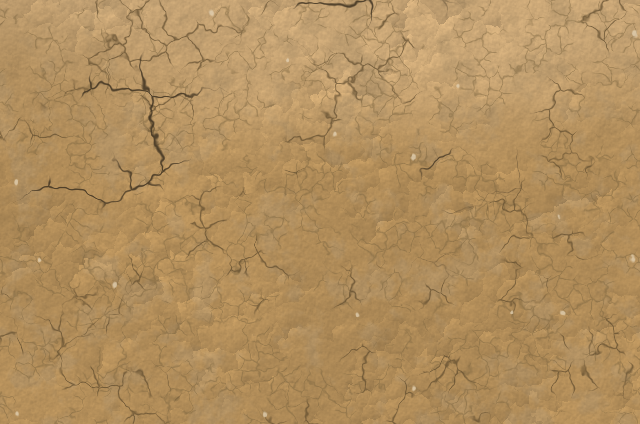
A WebGL 2 fragment shader for this texture:

```glsl
#version 300 es
precision highp float;
// Weathered ochre clay wall with flaking crust, fine cracks and pale chips.

uniform vec2 u_resolution;
out vec4 fragColor;

float hash(vec2 p) {
    return fract(sin(dot(p, vec2(127.1, 311.7))) * 43758.5);
}

vec2 hash2(vec2 p) {
    return vec2(hash(p), hash(p + vec2(37.2, 91.7)));
}

float noise(vec2 p) {
    vec2 i = floor(p), f = fract(p);
    f = f * f * (3.0 - 2.0 * f);
    float low = mix(hash(i), hash(i + vec2(1, 0)), f.x);
    float high = mix(hash(i + vec2(0, 1)), hash(i + vec2(1, 1)), f.x);
    return mix(low, high, f.y);
}

float fbm(vec2 p, int octaves) {
    float sum = 0.0, amp = 0.5, total = 0.0;
    for (int i = 0; i < octaves; i++) {
        sum += amp * noise(p);
        total += amp;
        amp *= 0.58;
        p = mat2(1.6, 1.2, -1.2, 1.6) * p + 17.3;
    }
    return sum / total;
}

// Displaces a point so that straight cell borders become ragged.
vec2 warp(vec2 p, float freq, float amount) {
    vec2 shift = vec2(fbm(p * freq, 4), fbm(p * freq + 53.1, 4));
    return p + amount * (shift - 0.5);
}

// Cells: x = distance to border, y = cell tone, zw = offset from cell centre.
vec4 cells(vec2 p) {
    vec2 base = floor(p), f = fract(p), nearest = vec2(0), id = vec2(0);
    float best = 8.0, border = 8.0;
    for (int y = -1; y <= 1; y++)
    for (int x = -1; x <= 1; x++) {
        vec2 cell = vec2(x, y);
        vec2 r = cell + hash2(base + cell) - f;
        float d = dot(r, r);
        if (d < best) { best = d; nearest = r; id = base + cell; }
    }
    for (int y = -2; y <= 2; y++)
    for (int x = -2; x <= 2; x++) {
        vec2 cell = vec2(x, y);
        vec2 r = cell + hash2(base + cell) - f;
        vec2 gap = r - nearest;
        if (dot(gap, gap) > 1e-4)
            border = min(border, dot(0.5 * (r + nearest), normalize(gap)));
    }
    return vec4(border, hash(id + 7.7), -nearest);
}

// Tapering cracks along cell borders, kept only where the mask is high.
float cracks(vec2 p, float scale, float width, float cutoff, float px) {
    float border = cells(p * scale).x / scale;
    float mask = smoothstep(cutoff, cutoff + 0.16, fbm(p * scale * 0.75 + scale, 2));
    float w = width * mask;
    return mask * (1.0 - smoothstep(w - px, w + px, border));
}

// Sparse small chips with uneven outlines.
float chips(vec2 p, float scale, float chance, float px) {
    vec2 id = floor(p * scale);
    vec2 centre = 0.3 + 0.4 * hash2(id + 3.1);
    float radius = mix(0.04, 0.1, hash(id + 9.4));
    float d = length((fract(p * scale) - centre) * vec2(1.0, 0.75));
    d += 0.08 * (noise(p * scale * 9.0) - 0.5);
    return step(hash(id), chance) * (1.0 - smoothstep(radius - px * scale, radius + px * scale, d));
}

void main() {
    float px = 1.0 / u_resolution.y;
    vec2 p = gl_FragCoord.xy * px;
    vec2 light = normalize(vec2(-0.5, 0.85));

    // Broad tone: pale along the top, deeper ochre below.
    float broad = fbm(p * 2.3 + 4.0, 3) - 0.5;
    float paleness = smoothstep(0.55, 1.0, p.y + 0.35 * broad);
    vec3 colour = mix(vec3(0.70, 0.555, 0.35), vec3(0.775, 0.64, 0.455), paleness);
    colour *= 1.0 + 0.13 * broad;

    // Dusty grey-beige patches.
    float dust = smoothstep(0.5, 0.72, fbm(p * 19.0 + 31.0, 4));
    colour = mix(colour, vec3(0.69, 0.575, 0.41), 0.55 * dust);

    // Uneven relief lit from above, with sandy grain.
    float relief = fbm(p * 24.0, 5) - fbm(p * 24.0 + light * 0.1, 5);
    float grain = noise(p * 190.0) - 0.5;
    colour *= 1.0 + 0.42 * relief + 0.06 * grain;

    // Curled crust flakes.
    vec2 ragged = warp(p, 16.0, 0.07);
    vec4 flake = cells(ragged * 27.0);
    float worn = smoothstep(0.35, 0.65, fbm(p * 8.0 + 12.0, 3));
    colour *= 1.0 + worn * (0.09 * (flake.y - 0.5) + 0.08 * dot(flake.zw, light));

    // Cracks from hairlines to long dark fissures.
    float hairline = cracks(ragged, 28.0, 0.0014, 0.44, px);
    float medium = cracks(warp(p, 14.0, 0.08), 13.0, 0.0018, 0.56, px);
    float fissure = cracks(warp(p + 5.0, 11.0, 0.1), 6.0, 0.0026, 0.62, px);
    colour = mix(colour, vec3(0.49, 0.40, 0.25), 0.55 * hairline);
    colour = mix(colour, vec3(0.38, 0.30, 0.18), 0.75 * medium);
    colour = mix(colour, vec3(0.25, 0.20, 0.13), 0.85 * fissure);

    // Pale mineral chips.
    colour = mix(colour, vec3(0.88, 0.81, 0.69), 0.8 * chips(p, 17.0, 0.05, px));

    fragColor = vec4(clamp(colour, 0.0, 1.0), 1.0);
}
```
